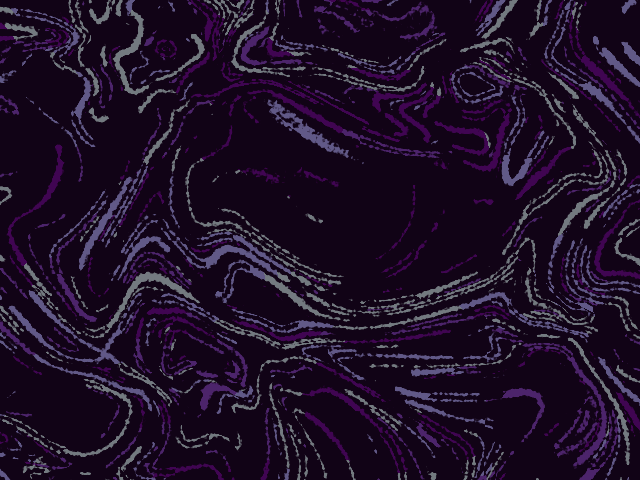
Give the GLSL for this background, as a WebGL 1 fragment shader.

```glsl
precision highp float;

uniform vec2 u_resolution;

#define FIELD_SCALE vec2(2.3, 2.5)
#define WARP_AMOUNT 0.40
#define LEVELS 11.0
#define LINE_HALF_WIDTH 0.0045
#define WIDTH_VARIATION 0.011
#define EDGE_RAGGEDNESS 0.0050
#define GAP_THRESHOLD -0.19
#define GROUND vec3(0.068, 0.010, 0.086)
#define DEEP_PURPLE vec3(0.25, 0.02, 0.32)
#define VIOLET vec3(0.30, 0.14, 0.42)
#define LAVENDER vec3(0.38, 0.35, 0.53)
#define GREY vec3(0.45, 0.48, 0.50)

float hash(vec2 p) {
  vec3 q = fract(vec3(p.xyx) * 0.1031);
  q += dot(q, q.yzx + 33.33);
  return fract((q.x + q.y) * q.z);
}

// Dot product of a random unit direction with the offset from a lattice corner
float corner(vec2 cell, vec2 offset) {
  float angle = 6.28318 * hash(cell);
  return dot(vec2(cos(angle), sin(angle)), offset);
}

float noise(vec2 p) {
  vec2 i = floor(p);
  vec2 f = p - i;
  vec2 u = f * f * f * (f * (f * 6.0 - 15.0) + 10.0);
  vec2 e = vec2(1.0, 0.0);
  float low = mix(corner(i, f), corner(i + e.xy, f - e.xy), u.x);
  float high = mix(corner(i + e.yx, f - e.yx), corner(i + e.xx, f - e.xx), u.x);
  return mix(low, high, u.y);
}

vec2 noisePair(vec2 p) {
  return vec2(noise(p + 17.3), noise(p + 61.9));
}

// Folded height field whose level curves become the ribbons
float height(vec2 p) {
  vec2 q = p * FIELD_SCALE + 40.0;
  q += WARP_AMOUNT * 2.0 * noisePair(q * 0.9);
  q += WARP_AMOUNT * noisePair(q * 2.1 + 9.0);
  return LEVELS * (noise(q) + 0.10 * noise(q * 2.7 + 5.0));
}

// Ink varies by level and drifts slowly along each curve
float inkTone(float level, vec2 p) {
  return fract(hash(vec2(level + 50.0, 7.0)) + 0.8 * noise(p * 1.8 + 3.0));
}

vec3 inkColour(float tone) {
  vec3 ink = mix(GREY, LAVENDER, step(0.25, tone));
  ink = mix(ink, VIOLET, step(0.52, tone));
  return mix(ink, DEEP_PURPLE, step(0.78, tone));
}

void main() {
  vec2 p = gl_FragCoord.xy / u_resolution.y;
  float softness = max(0.0014, 0.5 / u_resolution.y);
  float grain = EDGE_RAGGEDNESS * (noise(p * 110.0) + 0.6 * noise(p * 190.0));

  // Distance to the nearest level curve
  vec2 e = vec2(0.002, 0.0);
  float h = height(p);
  vec2 gradient = vec2(height(p + e.xy) - h, height(p + e.yx) - h) / e.x;
  float slope = max(length(gradient), 7.0);
  float level = floor(h + 0.5);
  float dist = abs(h - level) / slope;
  float tone = inkTone(level, p);

  // Brush width, swelling and thinning; grey strokes are finer
  float width = LINE_HALF_WIDTH + WIDTH_VARIATION * noise(p * 6.0 + 23.0);
  width *= mix(0.75, 1.1, step(0.25, tone));
  width = clamp(width, 0.0020, 0.25 / slope + 0.0006);

  // Some stretches split into a pair of thin outlines
  float hollow = step(0.12, noise(p * 3.0 + level * 5.3 + 80.0));
  dist = mix(dist, abs(dist - min(0.007, 0.25 / slope)), hollow);
  width = mix(width, 0.0019, hollow);

  // Broken stretches, with alternate curves dropped where they crowd
  float gap = noise(p * 7.0 + level * 3.7 + 120.0) + 0.22 * noise(p * 38.0);
  float present = smoothstep(GAP_THRESHOLD - 0.05, GAP_THRESHOLD + 0.05, gap);
  present *= 1.0 - mod(level, 2.0) * smoothstep(60.0, 75.0, slope);
  width = mix(-0.004, width + grain, present);
  float ribbon = smoothstep(-softness, softness, width - dist);

  // Fine dashed threads run halfway between the ribbons
  float threadDist = abs(fract(h) - 0.5) / slope;
  float dash = noise(p * 9.0 + 200.0) + 0.35 * noise(p * 45.0 + 7.0);
  float threadWidth = mix(-0.004, 0.0016 + grain, smoothstep(0.0, 0.08, dash));
  threadWidth -= 0.005 * smoothstep(45.0, 60.0, slope);
  float thread = smoothstep(-softness, softness, threadWidth - threadDist);

  vec3 colour = mix(GROUND, inkColour(inkTone(floor(h) + 20.0, p)), thread);
  gl_FragColor = vec4(mix(colour, inkColour(tone), ribbon), 1.0);
}
```
